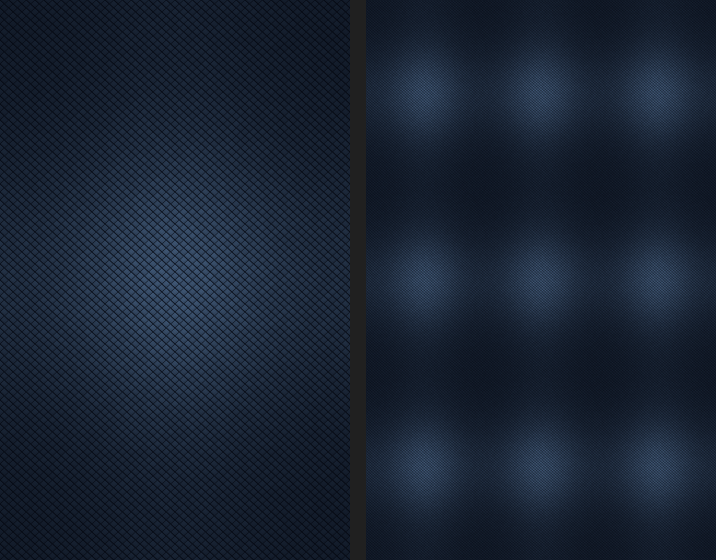
Left, the tile; right, the same tile 3 across and 3 down.
Write a Shadertoy shader that draws this pattern.

```glsl
#define ACROSS 40.0
#define DOWN 70.0
#define GAP_FALLING 0.085
#define GAP_RISING 0.060
#define GAP_DARKNESS 0.72
#define STRAND_CURVE 0.60
#define CELL_VARIATION 0.10
#define GLOW_FALLOFF vec2(0.90, 1.65)
#define CORE_COLOR vec3(0.215, 0.297, 0.402)
#define RIM_COLOR vec3(0.056, 0.086, 0.137)
#define SHADOW_COLOR vec3(0.012, 0.022, 0.055)

const float PI = 3.14159265;

float hash(vec2 p) {
    vec3 q = fract(vec3(p.xyx) * 0.1031);
    q += dot(q, q.yzx + 33.33);
    return fract((q.x + q.y) * q.z);
}

// Random value per diamond, wrapping at the canvas edges
float cellHash(vec2 cell) {
    vec2 wrapped = mod(vec2(cell.x + cell.y, cell.x - cell.y),
                       2.0 * vec2(ACROSS, DOWN));
    return hash(wrapped);
}

// Light falling off from the centre, periodic in both axes
float centreGlow(vec2 uv) {
    vec2 s = sin(PI * (uv - 0.5));
    return exp(-dot(GLOW_FALLOFF, s * s));
}

// Brightness of the diagonal basket weave
float weave(vec2 uv, float blur) {
    vec2 grid = uv * vec2(ACROSS, DOWN);
    vec2 diagonal = vec2(grid.x + grid.y, grid.x - grid.y);
    vec2 cell = floor(diagonal);
    vec2 local = diagonal - cell - 0.5;

    // Alternate which strand passes on top
    bool risingOnTop = mod(cell.x + cell.y, 2.0) < 0.5;
    vec2 strand = risingOnTop ? local : local.yx;

    // Strands dip at their ends and catch light from above
    float shade = 1.08 - STRAND_CURVE * strand.x * strand.x;
    shade += 0.16 * (local.x - local.y);
    shade += 0.03 * cos(6.0 * PI * strand.y);
    shade *= 1.0 + CELL_VARIATION * (cellHash(cell) - 0.5);

    // Dark gaps, heavier on the falling diagonal
    vec2 toEdge = 0.5 - abs(local);
    vec2 gapWidth = vec2(GAP_FALLING, GAP_RISING);
    vec2 gap = 1.0 - smoothstep(gapWidth - 0.5 * blur, gapWidth + 0.5 * blur, toEdge);
    gap *= vec2(1.0, 0.8);
    return shade * (1.0 - GAP_DARKNESS * max(gap.x, gap.y));
}

void mainImage(out vec4 fragColor, in vec2 fragCoord) {
    vec2 uv = fragCoord / iResolution.xy;
    float blur = length(vec2(ACROSS, DOWN) / iResolution.xy);
    vec3 cloth = mix(RIM_COLOR, CORE_COLOR, centreGlow(uv));
    fragColor = vec4(mix(SHADOW_COLOR, cloth, weave(uv, blur)), 1.0);
}
```
